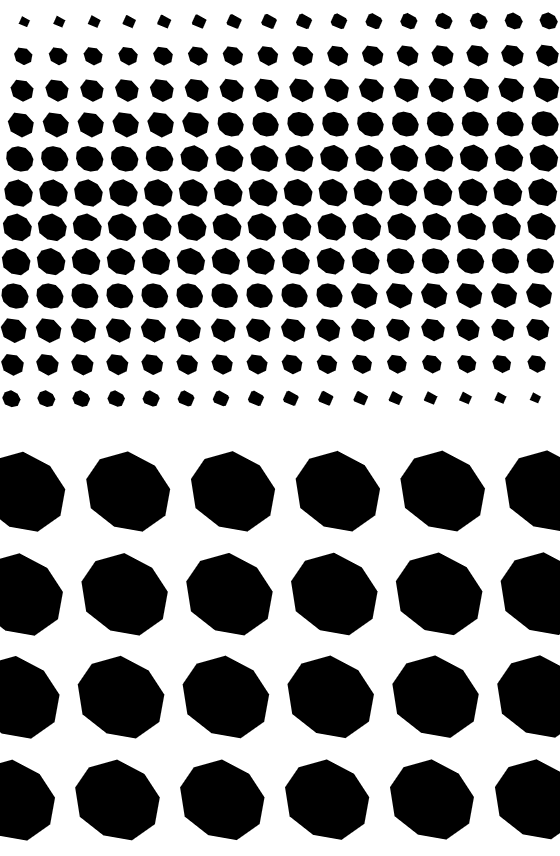
Top: the whole. Bottom: its middle third, enlarged.
A Shadertoy shader for this pattern:

```glsl
const float PI = 3.14159265;

// Signed distance to a slanted oval polygon; bevel = 1 leaves a bare quad
float gemDistance(vec2 p, float radius, int sides, float phase, float bevel) {
    vec2 axis = vec2(cos(0.55), -sin(0.55));
    vec2 q = vec2(dot(p, axis), dot(p, vec2(-axis.y, axis.x))) * vec2(0.925, 1.08);
    float n = float(sides);
    float apothem = radius * sqrt(PI / (n * tan(PI / n))) * (1.0 - 0.09 * bevel);
    float d = -1.0;
    for (int k = 0; k < sides; k++) {
        float a = phase + 2.0 * PI * float(k) / n + 0.07 * sin(float(k) * 2.4);
        float cut = (k % 2 == 1) ? 1.0 + 0.45 * bevel : 1.0;
        d = max(d, dot(q, vec2(cos(a), sin(a))) - apothem * cut);
    }
    return d;
}

void mainImage(out vec4 fragColor, in vec2 fragCoord) {
    // Height is one unit, measured down from the top
    vec2 uv = vec2(fragCoord.x, iResolution.y - fragCoord.y) / iResolution.y;

    // Slightly sheared grid of 16 columns and 12 rows
    float row = clamp(floor((uv.y - 0.0521) / 0.0816 + 0.5), 0.0, 11.0);
    float rowStart = 0.0582 - 0.00284 * row;
    float col = clamp(floor((uv.x - rowStart) / 0.0832 + 0.5), 0.0, 15.0);
    vec2 center = vec2(rowStart + 0.0832 * col, 0.0521 + 0.0816 * row - 0.00013 * col);
    vec2 p = (uv - center) * vec2(1.0, -1.0);

    // Dots swell in reading order up to the middle, then shrink again
    float swell = 1.0 - abs(row * 16.0 + col - 95.5) / 95.5;
    float radius = 0.0323 * sqrt(1.0 - 0.879 * (1.0 - swell) * (1.0 - swell));

    // Larger dots have more sides
    int sides = swell < 0.16 ? 8 : swell < 0.56 ? 7 : swell < 0.72 ? 12 : 9;
    float phase = sides == 8 ? 0.12 : 0.32;
    float bevel = max(0.0, 1.0 - swell / 0.16);

    float d = gemDistance(p, radius, sides, phase, bevel);
    float paper = clamp(0.5 + d * iResolution.y, 0.0, 1.0);
    fragColor = vec4(vec3(paper), 1.0);
}
```
